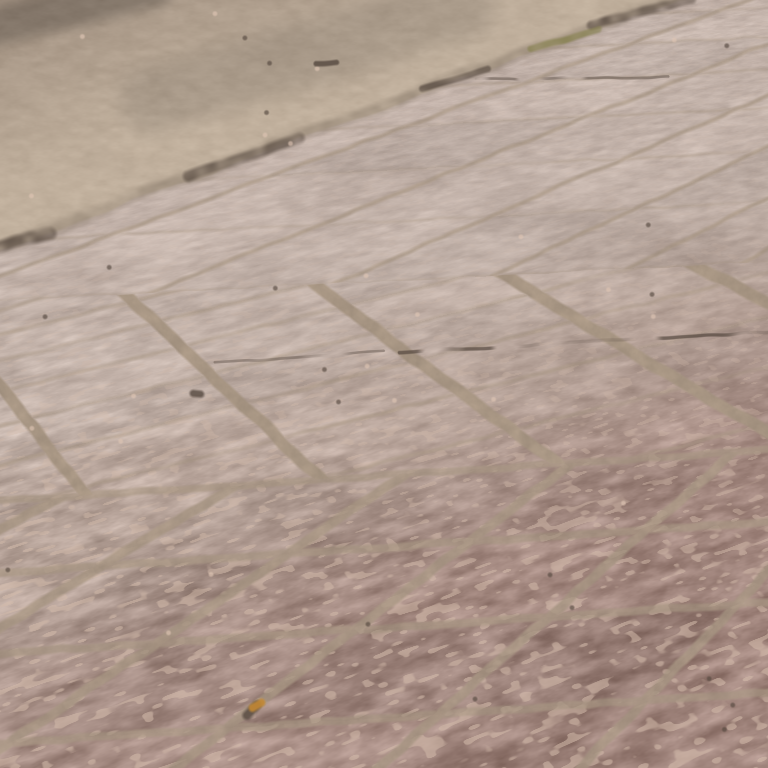
A Shadertoy shader for this texture:

```glsl
// Sunlit stone paving in three bands of slanted pavers beside a concrete road.
// Each joint family is a smooth index whose whole values are the joints;
// streaked noise that grows toward the front gives grain and flecks.

const vec3 STONE_LIGHT = vec3(.755, .692, .658);
const vec3 STONE_MID = vec3(.715, .640, .602);
const vec3 STONE_DARK = vec3(.595, .480, .450);
const vec3 MORTAR = vec3(.660, .590, .515);
const vec3 FLECK = vec3(.830, .735, .670);
const vec3 ROAD_LIGHT = vec3(.755, .690, .615);
const vec3 ROAD_DARK = vec3(.615, .550, .490);
const vec3 GRIME = vec3(.330, .280, .245);
const vec3 MOSS = vec3(.500, .490, .260);
const vec3 LEAF = vec3(.760, .530, .200);
const float CURB_HEIGHT = .674, CURB_SLOPE = .370;

float hash(vec2 p) {
    vec3 q = fract(p.xyx * .1031);
    q += dot(q, q.yzx + 33.33);
    return fract((q.x + q.y) * q.z);
}

float noise(vec2 p) {
    vec2 i = floor(p), f = fract(p), e = vec2(1, 0);
    f *= f * (3. - 2. * f);
    return mix(mix(hash(i), hash(i + e), f.x),
               mix(hash(i + e.yx), hash(i + 1.), f.x), f.y);
}

float fbm(vec2 p) {
    float sum = 0., amp = .53;
    for (int i = 0; i < 4; i++) {
        sum += amp * noise(p);
        p = mat2(1.6, 1.2, -1.2, 1.6) * p + 7.3;
        amp *= .5;
    }
    return sum;
}

// Coverage of the joints on whole values of an index
float joint(float index, float halfWidth) {
    float slope = length(vec2(dFdx(index), dFdy(index))) * iResolution.y;
    float d = abs(index - round(index)) / max(slope, 1e-4);
    float soft = .0015 + .75 / iResolution.y;
    return 1. - smoothstep(halfWidth - soft, halfWidth + soft, d);
}

// Soft line between two points
float stroke(vec2 p, vec2 a, vec2 b, float r) {
    vec2 ab = b - a;
    float t = clamp(dot(p - a, ab) / dot(ab, ab), 0., 1.);
    return 1. - smoothstep(r * .4, r * 1.3, length(p - a - ab * t));
}

void mainImage(out vec4 fragColor, in vec2 fragCoord) {
    vec2 uv = fragCoord / iResolution.xy;
    vec2 p = uv + .003 * (vec2(noise(uv * 45.), noise(uv * 38. + 9.)) - .5);
    float x = p.x, y = p.y;

    // Band borders
    float lowEdge = .348 + .0665 * x, highEdge = .609 + .05 * x;
    float drop = lowEdge - y, rise = y - highEdge, midRise = y - .25 * x - .273;
    float inLow = smoothstep(-.001, .001, drop);
    float inHigh = smoothstep(-.001, .001, rise);
    float inMid = (1. - inLow) * (1. - inHigh);

    // Joint indices, as slant and row
    float across = -rise / (highEdge - lowEdge);
    vec2 low = vec2((x - .228 - 1.301 * y) / (.264 - .173 * y),
                    drop / (.0892 + .051 * drop));
    vec2 mid = vec2((x - mix(-.083, .112, across)) / mix(.247, .307, across),
                    midRise / (.0697 - .072 * clamp(midRise, -.4, .5)));
    vec2 high = vec2((.64 + .37 * x - y) / (.1 - .033 * x),
                     rise / (.085 - .09 * rise));
    float patchy = .55 + .45 * smoothstep(.3, .65, fbm(uv * 9. + 4.));
    float joints = inLow * max(.8 * joint(low.x, .0062), .7 * joint(low.y, .0052))
        + inMid * max(.95 * joint(mid.x, .0078), .55 * patchy * joint(mid.y, .0026))
        + inHigh * max(.65 * joint(high.x, .0026), .4 * patchy * joint(high.y, .0018));
    joints = max(joints, .65 * stroke(p, vec2(0, .348), vec2(1, .4145), .005));

    // Stone: broad tone, tint per paver, grain and flecks
    vec2 cell = floor(inLow > .5 ? low : inHigh > .5 ? high + 40. : mid + 80.);
    vec2 streak = mat2(.94, -.34, .34, .94) * uv / (1.25 - .7 * uv.y);
    float front = 1. - smoothstep(.15, .75, uv.y);
    float tone = smoothstep(.72, .12, uv.y - .33 * (uv.x - .45));
    vec3 col = mix(STONE_LIGHT, STONE_MID, smoothstep(0., .5, tone));
    col = mix(col, STONE_DARK, .8 * smoothstep(.42, 1.15, tone + .2 * (uv.x - .5)));
    col *= 1. + (hash(cell + 3.) - .5) * .055;
    col += (fbm(streak * vec2(28, 85)) - .5) * mix(.13, .3, front);
    col += (fbm(uv * vec2(9, 22) + 5.) - .5) * .1;
    float fleck = smoothstep(.67, .82, noise(streak * vec2(65, 190) + 11.));
    col = mix(col, FLECK, fleck * mix(.1, .55, front));
    col = mix(col, MORTAR * (.91 + .16 * fbm(uv * 70.)), joints);

    // Thin cracks
    float crack = stroke(p, vec2(.52, .541), vec2(1, .568), .0026);
    crack = max(crack, .6 * stroke(p, vec2(.28, .528), vec2(.5, .543), .002));
    crack = max(crack, .7 * stroke(p, vec2(.62, .897), vec2(.87, .9), .002));
    col = mix(col, GRIME, .7 * crack * smoothstep(.25, .6, noise(uv * vec2(32, 8))));

    // Concrete road with slanting shade
    float curb = uv.y - CURB_HEIGHT - CURB_SLOPE * uv.x + .008 * (noise(uv * 22.) - .5);
    float shade = .85 * smoothstep(.02, .33, curb) + .45 * (fbm(uv * vec2(5, 11)) - .5);
    vec3 road = mix(ROAD_LIGHT, ROAD_DARK, clamp(shade, 0., 1.));
    road += .07 * (fbm(uv * vec2(60, 130)) - .5);
    road *= 1. - .2 * stroke(uv, vec2(-.05, .955), vec2(.2, 1.015), .03);
    road *= 1. - .09 * stroke(uv, vec2(.2, .87), vec2(.6, .99), .05);
    col = mix(col, road, smoothstep(-.0025, .0025, curb));

    // Dirt, gaps and moss along the curb
    float ragged = .4 + .6 * noise(uv * 80.);
    float dirt = 1. - smoothstep(.002, .014, abs(curb - .004));
    col = mix(col, MORTAR * .82, .6 * dirt * ragged);
    float gap = stroke(p, vec2(-.02, .675), vec2(.065, .696), .009);
    gap = max(gap, stroke(p, vec2(.245, .771), vec2(.39, .82), .008));
    gap = max(gap, stroke(p, vec2(.55, .884), vec2(.635, .91), .005));
    gap = max(gap, stroke(p, vec2(.77, .968), vec2(.9, 1), .007));
    col = mix(col, GRIME, .75 * gap * ragged);
    col = mix(col, MOSS, .65 * ragged * stroke(p, vec2(.69, .936), vec2(.78, .962), .005));

    // Grit, pale chips and a fallen leaf
    vec2 spot = floor(uv * 30.);
    float seed = hash(spot + 51.);
    vec2 offset = .6 * vec2(hash(spot + 7.), hash(spot + 19.)) - .3;
    float grit = 1. - smoothstep(.04, .14, length(fract(uv * 30.) - .5 - offset));
    col = mix(col, seed > .98 ? FLECK * 1.05 : GRIME, .65 * grit * step(.955, seed));
    float debris = stroke(p, vec2(.253, .488), vec2(.262, .487), .006);
    debris = max(debris, stroke(p, vec2(.412, .917), vec2(.438, .918), .004));
    debris = max(debris, stroke(p, vec2(.322, .068), vec2(.335, .082), .007));
    col = mix(col, GRIME, .8 * debris);
    col = mix(col, LEAF, .9 * stroke(p, vec2(.329, .078), vec2(.341, .085), .006));
    fragColor = vec4(clamp(col, 0., 1.), 1);
}
```
